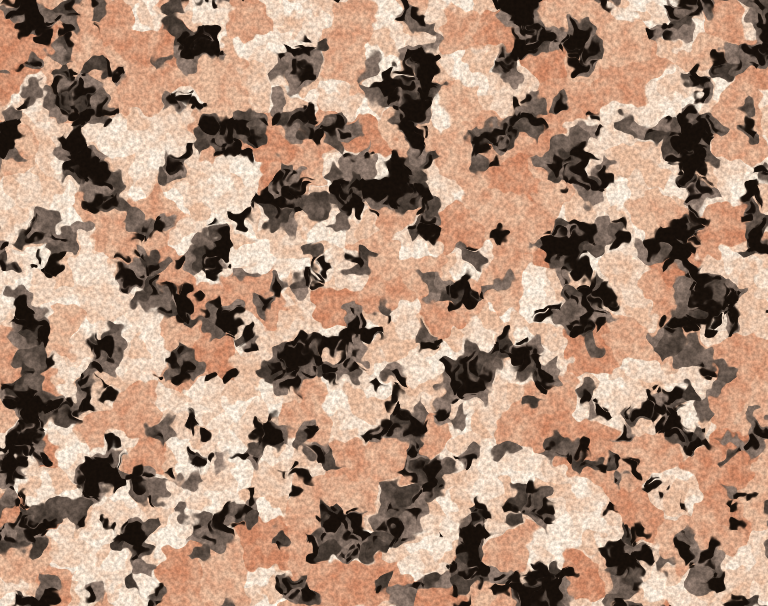
This texture is drawn by a Shadertoy shader. Its source:

```glsl
// Polished pink granite: rose feldspar, ivory grains, grey quartz and black mica.

#define PINK_FREQ   15.0    // crystals per canvas height
#define IVORY_FREQ  32.0
#define GREY_FREQ   40.0
#define BLACK_FREQ  58.0
#define SPECK_FREQ  105.0
#define CLUMP_FREQ  11.0    // clusters of dark minerals per height
#define PINK_LEVEL  0.01    // higher level, fewer crystals
#define GREY_LEVEL  0.135
#define BLACK_LEVEL 0.39
#define SHARPNESS   1000.0  // crispness of crystal borders
#define RAGGED      0.014   // wobble of crystal borders
#define FILM_GRAIN  0.24

const vec3 ROSE      = vec3(0.79, 0.52, 0.39);
const vec3 PEACH     = vec3(0.89, 0.72, 0.60);
const vec3 IVORY     = vec3(0.98, 0.92, 0.85);
const vec3 CHARCOAL  = vec3(0.25, 0.21, 0.18);
const vec3 PALE_GREY = vec3(0.56, 0.48, 0.43);
const vec3 MICA      = vec3(0.09, 0.06, 0.04);

vec3 hash3(vec2 p) {
    vec3 q = fract(p.xyx * vec3(0.1031, 0.1030, 0.0973));
    q += dot(q, q.yxz + 33.33);
    return fract((q.xxy + q.yzz) * q.zyx);
}

float cornerSlope(vec2 corner, vec2 offset) {
    float angle = 6.2832 * hash3(corner).x;
    return dot(vec2(cos(angle), sin(angle)), offset);
}

float gradientNoise(vec2 p) {
    vec2 i = floor(p), f = p - i;
    vec2 u = f * f * f * (f * (f * 6.0 - 15.0) + 10.0);
    vec2 e = vec2(1.0, 0.0);
    float low  = mix(cornerSlope(i, f), cornerSlope(i + e, f - e), u.x);
    float high = mix(cornerSlope(i + e.yx, f - e.yx), cornerSlope(i + 1.0, f - 1.0), u.x);
    return mix(low, high, u.y);
}

// Two octaves, the second one rotated to hide the lattice
float clumps(vec2 p) {
    return gradientNoise(p) + 0.5 * gradientNoise(mat2(1.6, 1.2, -1.2, 1.6) * p + 17.3);
}

// Soft Voronoi crystals: x = coverage, y = random tone of the crystal.
// Each crystal is present where its clump value plus random scatter passes the level.
vec2 crystals(vec2 p, float freq, float clumpFreq, float scatter, float level, float seed) {
    vec2 q = p * freq, sum = vec2(0.0);
    float total = 0.0;
    for (int y = -1; y <= 1; y++)
    for (int x = -1; x <= 1; x++) {
        vec2 cell = floor(q) + vec2(x, y);
        vec3 rnd = hash3(cell + seed);
        vec2 centre = cell + rnd.xy;
        float weight = exp(-SHARPNESS / freq * distance(centre, q));
        float value = clumps(centre / freq * clumpFreq) + scatter * (rnd.z - 0.5);
        sum += weight * vec2(step(level, value), fract(rnd.z * 7.0));
        total += weight;
    }
    return sum / total;
}

void mainImage(out vec4 fragColor, in vec2 fragCoord) {
    vec2 uv = fragCoord / iResolution.y + 3.0;

    // Ragged borders: coarse and fine displacement
    vec2 p = uv;
    p += 1.5 * RAGGED * vec2(gradientNoise(uv * 24.0), gradientNoise(uv * 24.0 + 51.7));
    p += RAGGED * vec2(gradientNoise(uv * 55.0 + 9.1), gradientNoise(uv * 55.0 + 83.2));

    // Pale ground with large pink feldspar
    vec2 ivory = crystals(p, IVORY_FREQ, CLUMP_FREQ, 0.0, 0.0, 11.0);
    vec2 pink  = crystals(p + 20.0, PINK_FREQ, 0.5 * CLUMP_FREQ, 0.6, PINK_LEVEL, 37.0);
    float mottle = clumps(uv * 45.0);
    vec3 ivoryColor = mix(PEACH, IVORY, clamp(ivory.y + 0.4 * mottle, 0.0, 1.0));
    vec3 pinkColor  = mix(ROSE, PEACH, clamp(0.75 * pink.y + 0.25 * ivory.y + 0.5 * mottle, 0.0, 1.0));
    vec3 color = mix(ivoryColor, pinkColor, pink.x);

    // Clustered grey quartz, then black mica in the same clusters, then loose specks
    vec2 grey = crystals(p, GREY_FREQ, CLUMP_FREQ, 0.4, GREY_LEVEL, 59.0);
    float greyTone = clamp(grey.y + 0.5 * mottle, 0.0, 1.0);
    color = mix(color, mix(CHARCOAL, PALE_GREY, greyTone), grey.x);
    float black = crystals(p, BLACK_FREQ, CLUMP_FREQ, 0.8, BLACK_LEVEL, 73.0).x;
    float speck = crystals(p, SPECK_FREQ, CLUMP_FREQ, 1.2, 0.65, 91.0).x;
    color = mix(color, MICA, max(black, speck));

    // Fine mineral grain
    color *= 1.0 + FILM_GRAIN * clumps(uv * 170.0);
    fragColor = vec4(clamp(color, 0.0, 1.0), 1.0);
}
```
